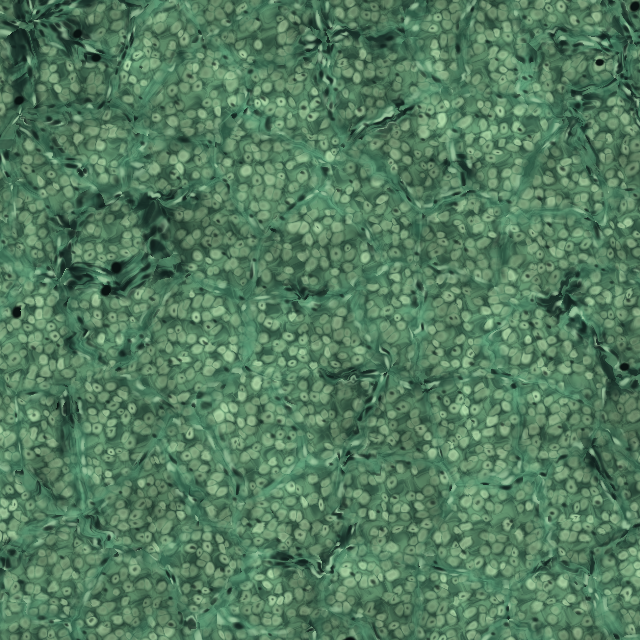
This texture is drawn by a WebGL 2 fragment shader. Its source:

```glsl
#version 300 es
precision highp float;
// Stained tissue: nests of pale round cells parted by fibrous teal strands with dark flecks.

uniform vec2 u_resolution;
out vec4 fragColor;

const float TAU = 6.2832;
const vec3 INK = vec3(0.06, 0.125, 0.11);
const vec3 SHADE = vec3(0.185, 0.325, 0.255);
const vec3 PLASM = vec3(0.37, 0.555, 0.415);
const vec3 TEAL_DEEP = vec3(0.175, 0.36, 0.28);
const vec3 TEAL = vec3(0.34, 0.575, 0.44);
const vec3 CELL_DIM = vec3(0.42, 0.57, 0.43);
const vec3 CELL_LIT = vec3(0.64, 0.785, 0.61);
const vec3 GLINT = vec3(0.66, 0.82, 0.66);

vec3 hash3(vec2 p) {
  vec3 q = fract(p.xyx * vec3(0.1031, 0.1030, 0.0973));
  q += dot(q, q.yxz + 33.33);
  return fract((q.xxy + q.yzz) * q.zyx);
}

mat2 turn(float a) {
  return mat2(cos(a), sin(a), -sin(a), cos(a));
}

// Layered, folded sines, roughly -1 to 1
float waves(vec2 p) {
  float sum = 0.0, amp = 0.6;
  for (int i = 0; i < 4; i++) {
    p = turn(0.9) * p + 0.7 * sin(p.yx * 1.3 + float(i) * 2.1);
    sum += amp * sin(p.x) * cos(p.y);
    p *= 1.7;
    amp *= 0.65;
  }
  return sum;
}

// Cellular nests: x = distance to the border, yz = direction along it
vec3 nests(vec2 p) {
  vec2 cell = floor(p), nearest = vec2(9.0);
  for (int i = 0; i < 9; i++) {
    vec2 c = cell + vec2(i % 3 - 1, i / 3 - 1);
    vec2 d = c + hash3(c + 17.0).xy - p;
    if (dot(d, d) < dot(nearest, nearest)) nearest = d;
  }
  float border = 9.0;
  vec2 normal = vec2(1.0, 0.0);
  for (int i = 0; i < 25; i++) {
    vec2 c = cell + vec2(i % 5 - 2, i / 5 - 2);
    vec2 d = c + hash3(c + 17.0).xy - p;
    vec2 gap = d - nearest;
    if (dot(gap, gap) < 1e-5) continue;
    float dist = dot(0.5 * (d + nearest), normalize(gap));
    if (dist < border) { border = dist; normal = normalize(gap); }
  }
  vec2 along = vec2(-normal.y, normal.x);
  return vec3(border, along.x < 0.0 ? -along : along);
}

// Scattered ovals: x = scaled radius, y = lead over the next oval, zw = random
vec4 grains(vec2 p, float size, float seed) {
  vec4 best = vec4(9.0);
  float second = 9.0;
  for (int i = 0; i < 9; i++) {
    vec2 c = floor(p) + vec2(i % 3 - 1, i / 3 - 1);
    vec3 h = hash3(c + seed);
    vec2 d = turn(h.z * TAU) * (c + 0.5 + 0.85 * (h.xy - 0.5) - p);
    float r = length(d * vec2(1.12, 0.92)) / (size * mix(0.75, 1.2, h.y));
    if (r < best.x) {
      second = best.x;
      best = vec4(r, 0.0, h.z, fract(h.x * 7.0 + h.z * 3.0));
    } else second = min(second, r);
  }
  best.y = second - best.x;
  return best;
}

float disc(float r, float inner, float outer) {
  return 1.0 - smoothstep(inner, outer, r);
}

void main() {
  vec2 p = gl_FragCoord.xy / min(u_resolution.x, u_resolution.y);
  vec2 bent = p + 0.02 * vec2(waves(p * 15.0), waves(p * 15.0 + 40.0));
  vec3 nest = nests(bent * 7.5);
  vec2 along = nest.yz;
  vec2 strand = vec2(dot(bent, along), dot(bent, vec2(-along.y, along.x)));

  // Broad variation: dark crowded regions, strand width and overall light
  float gloom = smoothstep(0.05, 0.65, waves(p * 11.0 + 5.0))
              + 1.1 * disc(length(p - vec2(0.04, 0.92)), 0.02, 0.26);
  float light = 1.02 + 0.12 * waves(p * 12.0 + 21.0) + 0.12 * waves(p * 31.0 + 2.0);
  float width = 0.08 * waves(p * 20.0 + 9.0) + 0.08 * gloom - 0.03;
  float stroma = disc(nest.x - width, 0.0, 0.18);

  // Mottled ground between the cells
  float mottle = 0.5 + 0.5 * waves(p * 120.0);
  vec3 color = mix(SHADE, PLASM, smoothstep(0.05, 0.85, mottle));

  // Fibres running along the nest borders
  float fibre = 0.5 + 0.5 * waves(strand * vec2(55.0, 200.0));
  vec3 fibres = mix(TEAL_DEEP, TEAL, smoothstep(0.1, 0.85, fibre));
  color = mix(color, fibres, 0.85 * stroma);

  // Pale cells with a soft rim, a greyer core and sometimes a dark nucleolus
  vec4 cell = grains(p * 54.0 + 0.3 * waves(p * 40.0), 0.45, 3.0);
  float present = step(cell.w, 0.92) * (1.0 - 0.75 * stroma);
  float body = disc(cell.x, 0.5, 1.25) * smoothstep(-0.25, 0.45, cell.y);
  float rim = disc(abs(cell.x - 1.2), 0.0, 0.35);
  vec3 cellColor = mix(CELL_DIM, CELL_LIT, 0.7 * cell.z * cell.z + 0.3 * mottle);
  cellColor *= 1.0 - 0.08 * disc(cell.x, 0.1, 0.65);
  color *= 1.0 - 0.14 * rim * present;
  color = mix(color, cellColor, body * present);
  float nucleolus = disc(cell.x, 0.05, 0.42) * step(cell.w, 0.2);
  color = mix(color, SHADE * 0.8, 0.65 * nucleolus * present);
  color *= light * (1.0 - 0.1 * min(gloom, 1.0));

  // Dark crowded clumps in the gloomy regions
  float clump = smoothstep(-0.15, 0.5, waves(strand * vec2(65.0, 120.0) + 70.0));
  color = mix(color, INK * 1.2, 0.85 * clump * min(gloom, 1.0) * (0.12 + 0.88 * stroma));

  // Bright and dark slivers laid along the strands
  vec4 pale = grains(strand * vec2(42.0, 94.0), 0.42, 51.0);
  color = mix(color, GLINT, 0.8 * disc(pale.x, 0.3, 1.25) * step(pale.w, 0.28) * stroma);
  vec4 dark = grains(strand * vec2(46.0, 92.0), 0.44, 87.0);
  float flecks = disc(dark.x, 0.3, 1.25) * step(dark.w, 0.13 + 0.3 * gloom);
  color = mix(color, INK, 0.88 * flecks * stroma);

  // Thin dark clefts inside the nests and rare round black bodies
  vec4 cleft = grains(turn(0.5) * p * vec2(48.0, 72.0), 0.26, 131.0);
  color = mix(color, INK, 0.7 * disc(cleft.x, 0.2, 1.25) * step(cleft.w, 0.08));
  vec4 clot = grains(p * 29.0, 0.25, 173.0);
  color = mix(color, INK * 0.6, disc(clot.x, 0.6, 1.15) * step(clot.w, 0.006 + 0.02 * gloom));

  fragColor = vec4(color, 1.0);
}
```
